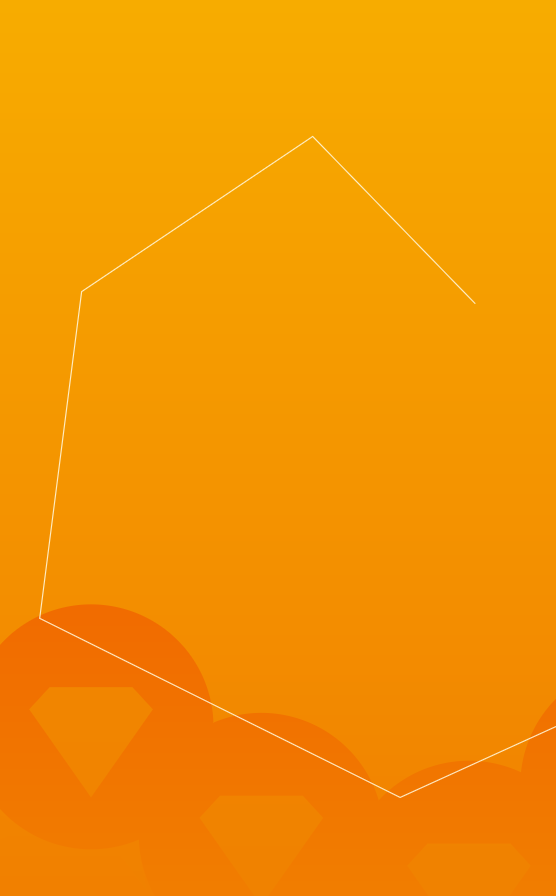
Write a Shadertoy shader that draws this background.

```glsl
// A warm amber gradient over a row of orange domes, each set with a pale gem,
// and crossed by one thin open line. Shapes are signed distances blended
// in order; lengths are fractions of the canvas height, origin lower left.

const vec3 SKY_TOP = vec3(0.970, 0.675, 0.0);
const vec3 SKY_BOTTOM = vec3(0.945, 0.500, 0.0);
const vec3 DOME_HIGH = vec3(0.945, 0.420, 0.0);
const vec3 DOME_LOW = vec3(0.945, 0.492, 0.0);
const vec3 GEM_HIGH = vec3(0.950, 0.530, 0.0);
const vec3 GEM_LOW = vec3(0.940, 0.508, 0.0);
const vec3 LINE_COLOR = vec3(1.0, 0.96, 0.84);

const float DOME_RADIUS = 0.1367;
const float DOME_CREST = 0.326;    // height where the dome gradient starts
const float LINE_WIDTH = 0.0013;
const float LINE_OPACITY = 0.9;
const float SHARD_OPACITY = 0.6;

const vec2 DOMES[4] = vec2[4](
    vec2(0.1016, 0.1888), vec2(0.2917, 0.0677),
    vec2(0.5234, 0.0143), vec2(0.7174, 0.1237));

const vec2 PATH[6] = vec2[6](
    vec2(0.5300, 0.6615), vec2(0.3490, 0.8477), vec2(0.0911, 0.6745),
    vec2(0.0443, 0.3099), vec2(0.4466, 0.1100), vec2(0.7000, 0.2253));

// Half-plane distance, positive to the left of the ray from a to b
float edgeSide(vec2 p, vec2 a, vec2 b) {
    vec2 d = normalize(b - a);
    return dot(p - a, vec2(-d.y, d.x));
}

float segmentDistance(vec2 p, vec2 a, vec2 b) {
    vec2 ap = p - a, ab = b - a;
    return length(ap - ab * clamp(dot(ap, ab) / dot(ab, ab), 0.0, 1.0));
}

// Corners run clockwise
float triangle(vec2 p, vec2 a, vec2 b, vec2 c) {
    return max(edgeSide(p, a, b), max(edgeSide(p, b, c), edgeSide(p, c, a)));
}

// Cut gem: flat top, bevelled shoulders, pointed base
float gem(vec2 p) {
    const vec2 crown = vec2(0.0462, 0.0443);
    const vec2 shoulder = vec2(0.0690, 0.0195);
    const vec2 tip = vec2(0.0, -0.0788);
    p.x = abs(p.x);
    float sides = max(edgeSide(p, crown, shoulder), edgeSide(p, shoulder, tip));
    return max(p.y - crown.y, sides);
}

// Antialiased coverage of a signed distance
float coverage(float dist, float pixel) {
    return clamp(0.5 - dist / pixel, 0.0, 1.0);
}

void mainImage(out vec4 fragColor, in vec2 fragCoord) {
    float pixel = 1.0 / iResolution.y;
    vec2 p = fragCoord * pixel;

    // Domes and the gems centred on them
    float domes = 1e3, gems = 1e3;
    for (int i = 0; i < 4; i++) {
        vec2 q = p - DOMES[i];
        domes = min(domes, length(q) - DOME_RADIUS);
        gems = min(gems, gem(q));
    }

    // Fainter shards near the lower left
    float shards = gem(p - vec2(0.0573, -0.0371));
    shards = min(shards, triangle(p, vec2(-0.010, 0.0990),
        vec2(0.0208, 0.0729), vec2(-0.010, 0.0575)));
    shards = min(shards, triangle(p, vec2(0.1302, 0.0508),
        vec2(0.1523, 0.0599), vec2(0.1641, 0.0052)));

    // Open line
    float path = 1e3;
    for (int i = 0; i < 5; i++) {
        path = min(path, segmentDistance(p, PATH[i], PATH[i + 1]));
    }

    // Layers from back to front
    float height = clamp(p.y / DOME_CREST, 0.0, 1.0);
    vec3 gemColor = mix(GEM_LOW, GEM_HIGH, height);
    vec3 color = mix(SKY_BOTTOM, SKY_TOP, p.y);
    color = mix(color, mix(DOME_LOW, DOME_HIGH, height), coverage(domes, pixel));
    color = mix(color, gemColor, SHARD_OPACITY * coverage(shards, pixel));
    color = mix(color, gemColor, coverage(gems, pixel));
    color = mix(color, LINE_COLOR,
        LINE_OPACITY * coverage(path - 0.5 * LINE_WIDTH, pixel));

    fragColor = vec4(color, 1.0);
}
```
